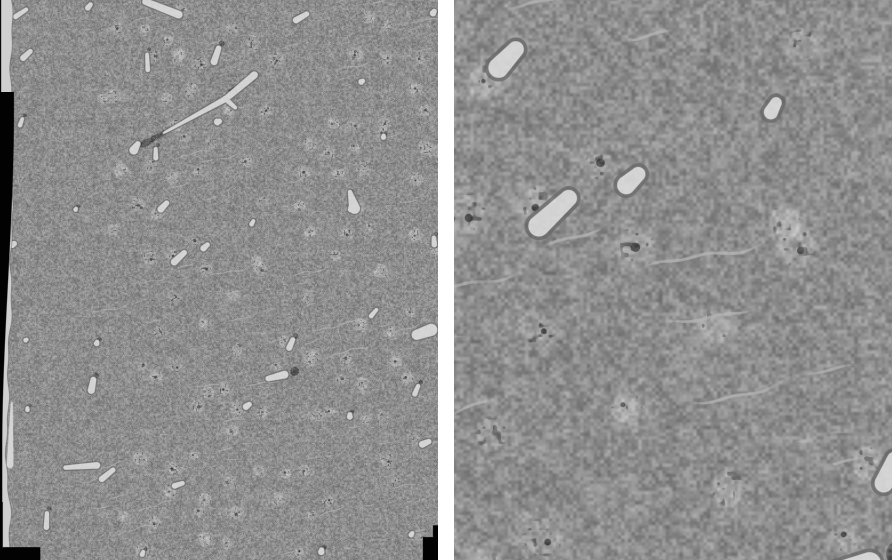
Left, the full canvas; right, a detail of the centre.
This texture is drawn by a Shadertoy shader. Its source:

```glsl
#define TISSUE 0.553
#define LUMEN 0.83
#define WALL 0.40
#define GRAIN_FINE 0.16
#define GRAIN_COARSE 0.11
#define CELL_GRID 0.048
#define CELL_SHARE 0.46
#define VESSEL_GRID 0.118
#define VESSEL_SHARE 0.62
#define FIBRE_GRID vec2(0.13, 0.017)
#define FIBRE_SHARE 0.50
#define FIBRE_TILT 0.23

vec3 hash3(vec2 c) {
    vec3 q = fract(c.xyx * vec3(0.1031, 0.1030, 0.0973));
    q += dot(q, q.yxz + 33.33);
    return fract((q.xxy + q.yzz) * q.zyx);
}

float valueNoise(vec2 p) {
    vec2 i = floor(p), f = fract(p);
    f *= f * (3.0 - 2.0 * f);
    vec2 e = vec2(1.0, 0.0);
    return mix(mix(hash3(i).x, hash3(i + e.xy).x, f.x),
               mix(hash3(i + e.yx).x, hash3(i + e.xx).x, f.x), f.y);
}

float fill(float d) {
    float soft = 0.8 / iResolution.y;
    return 1.0 - smoothstep(-soft, soft, d);
}

// Capsule whose radius runs from ra to rb
float taper(vec2 p, vec2 a, vec2 b, float ra, float rb) {
    vec2 ab = b - a;
    float h = clamp(dot(p - a, ab) / dot(ab, ab), 0.0, 1.0);
    return length(p - a - ab * h) - mix(ra, rb, h);
}

// Pale cell bodies with speckled nuclei
float addCells(float tone, vec2 p) {
    vec2 home = floor(p / CELL_GRID);
    float speck = valueNoise(p * 330.0 + 40.0);
    for (int k = 0; k < 9; k++) {
        vec2 id = home + vec2(k % 3 - 1, k / 3 - 1);
        vec3 r = hash3(id + 17.0), s = hash3(id + 91.0);
        vec2 centre = (id + 0.1 + 0.8 * r.xy) * CELL_GRID;
        if (r.z > CELL_SHARE * smoothstep(0.08, 0.30, centre.x)) continue;
        vec2 q = p - centre;
        float radius = mix(0.009, 0.0135, s.x);
        float d = length(q * vec2(1.0, 0.9 + 0.25 * s.y)) + 0.003 * (valueNoise(p * 90.0) - 0.5);
        float nucleus = 1.0 - smoothstep(0.8, 1.1, d / radius);
        tone += 0.025 * (1.0 - smoothstep(0.9, 1.7, length(q + 0.004 * (s.yz - 0.5)) / radius));
        tone += nucleus * mix(0.035, 0.085, s.z);
        tone -= nucleus * 0.20 * smoothstep(0.68, 0.90, speck);
        float nucleolus = length(q + 0.5 * radius * (s.zx - 0.5)) - 0.0028 * s.y;
        tone = mix(tone, 0.27, 0.85 * fill(nucleolus) * step(0.45, s.y));
    }
    return tone;
}

// Thin, slightly wavy fibres in tilted bands
float fibres(vec2 p) {
    float c = cos(FIBRE_TILT), s = sin(FIBRE_TILT);
    vec2 q = vec2(c * p.x + s * p.y, c * p.y - s * p.x) + 2.0;
    float row = floor(q.y / FIBRE_GRID.y);
    q.x += FIBRE_GRID.x * hash3(vec2(row, 5.0)).x;
    vec2 id = vec2(floor(q.x / FIBRE_GRID.x), row);
    vec3 r = hash3(id + 53.0);
    vec2 f = fract(q / FIBRE_GRID);
    float clumps = 0.55 + 0.45 * sin(q.y * 25.0 + 2.0 * sin(q.x * 7.0));
    float start = 0.4 * r.x, end = 0.6 + 0.4 * r.y;
    float ends = smoothstep(start, start + 0.15, f.x) * (1.0 - smoothstep(end - 0.15, end, f.x));
    float wave = 0.3 + 0.4 * r.y + 0.12 * sin(f.x * 9.0 + 6.3 * r.x) + 0.06 * sin(f.x * 23.0);
    float d = abs(f.y - wave) * FIBRE_GRID.y - 0.0009 * ends;
    float broken = smoothstep(0.15, 0.55, valueNoise(q * vec2(70.0, 20.0)));
    return fill(d) * ends * broken * step(r.z, FIBRE_SHARE * clumps) * step(0.16, p.x);
}

// x: distance to open vessels, y: distance to dark nuclei beside them
vec2 vessels(vec2 p) {
    float open = taper(p, vec2(0.293, 0.763), vec2(0.404, 0.824), 0.0022, 0.0055);
    open = min(open, taper(p, vec2(0.404, 0.824), vec2(0.454, 0.866), 0.0055, 0.0065));
    open = min(open, taper(p, vec2(0.402, 0.824), vec2(0.420, 0.808), 0.005, 0.0035));
    open = min(open, taper(p, vec2(0.239, 0.732), vec2(0.246, 0.743), 0.008, 0.005));
    open = min(open, taper(p, vec2(0.260, 0.997), vec2(0.319, 0.974), 0.006, 0.007));
    open = min(open, taper(p, vec2(0.744, 0.402), vec2(0.770, 0.411), 0.009, 0.011));
    open = min(open, taper(p, vec2(0.625, 0.657), vec2(0.633, 0.628), 0.004, 0.010));
    open = min(open, taper(p, vec2(0.479, 0.324), vec2(0.508, 0.331), 0.005, 0.007));
    open = min(open, taper(p, vec2(0.117, 0.165), vec2(0.173, 0.169), 0.004, 0.006));
    float dark = taper(p, vec2(0.255, 0.742), vec2(0.293, 0.763), 0.006, 0.004);
    dark = min(dark, taper(p, vec2(0.412, 0.837), vec2(0.424, 0.845), 0.004, 0.003));
    dark = min(dark, length(p - vec2(0.526, 0.337)) - 0.008);
    vec2 home = floor(p / VESSEL_GRID);
    for (int k = 0; k < 9; k++) {
        vec2 id = home + vec2(k % 3 - 1, k / 3 - 1);
        vec3 r = hash3(id + 131.0), s = hash3(id + 211.0);
        if (r.z > VESSEL_SHARE) continue;
        vec2 centre = (id + 0.1 + 0.8 * r.xy) * VESSEL_GRID;
        float angle = mix(0.3, 1.7, s.x);
        vec2 reach = vec2(cos(angle), sin(angle)) * (0.001 + 0.013 * s.y * s.y);
        float radius = mix(0.0038, 0.0065, s.z);
        open = min(open, taper(p, centre - reach, centre + reach, radius, radius * 0.8));
        if (s.x > 0.6) dark = min(dark, length(p - centre - reach * 1.4 - 0.004) - radius * 0.8);
    }
    return vec2(open, dark);
}

// Pale border and black surround
float addMargins(float tone, vec2 p) {
    float t = 1.0 - p.y, wobble = 0.002 * sin(t * 37.0) + 0.0012 * sin(t * 91.0);
    float tissueEdge = 0.020 - 0.008 * smoothstep(0.45, 0.80, t) + 0.006 * smoothstep(0.86, 0.93, t);
    float pale = fill(p.x - tissueEdge - wobble);
    tone = mix(tone, WALL, 0.6 * fill(abs(p.x - tissueEdge - wobble) - 0.0015));
    tone = mix(tone, 0.81, pale);
    tone = mix(tone, LUMEN, fill(taper(p, vec2(0.018, 0.17), vec2(0.021, 0.28), 0.006, 0.002)));
    float blackEdge = mix(0.025, 0.004, smoothstep(0.20, 0.80, t));
    blackEdge = t < 0.165 ? 0.002 : (t > 0.897 ? 0.005 : blackEdge);
    float black = fill(p.x - blackEdge);
    black = max(black, fill(max(p.x - 0.072, p.y - 0.023)));
    float right = iResolution.x / iResolution.y - p.x;
    black = max(black, fill(max(right - 0.027, p.y - 0.041)));
    black = max(black, fill(max(right - 0.009, p.y - 0.062)));
    return mix(tone, 0.008, black);
}

void mainImage(out vec4 fragColor, in vec2 fragCoord) {
    vec2 p = fragCoord / iResolution.y;
    float grain = GRAIN_FINE * (valueNoise(p * 490.0) - 0.5)
                + GRAIN_COARSE * (valueNoise(p * 250.0 + 70.0) - 0.5);
    float tone = TISSUE + 0.005 * (sin(p.x * 175.0) + sin(p.y * 175.0));
    tone = addCells(tone, p) + grain;
    tone = mix(tone, 0.71, 0.75 * fibres(p));

    vec2 d = vessels(p);
    tone = mix(tone, WALL, 0.75 * fill(d.x - 0.0022));
    tone = mix(tone, WALL - 0.06 + 1.2 * grain, 0.9 * fill(d.y));
    tone = mix(tone, LUMEN + 0.15 * grain, fill(d.x));
    fragColor = vec4(vec3(addMargins(tone, p)), 1.0);
}
```
